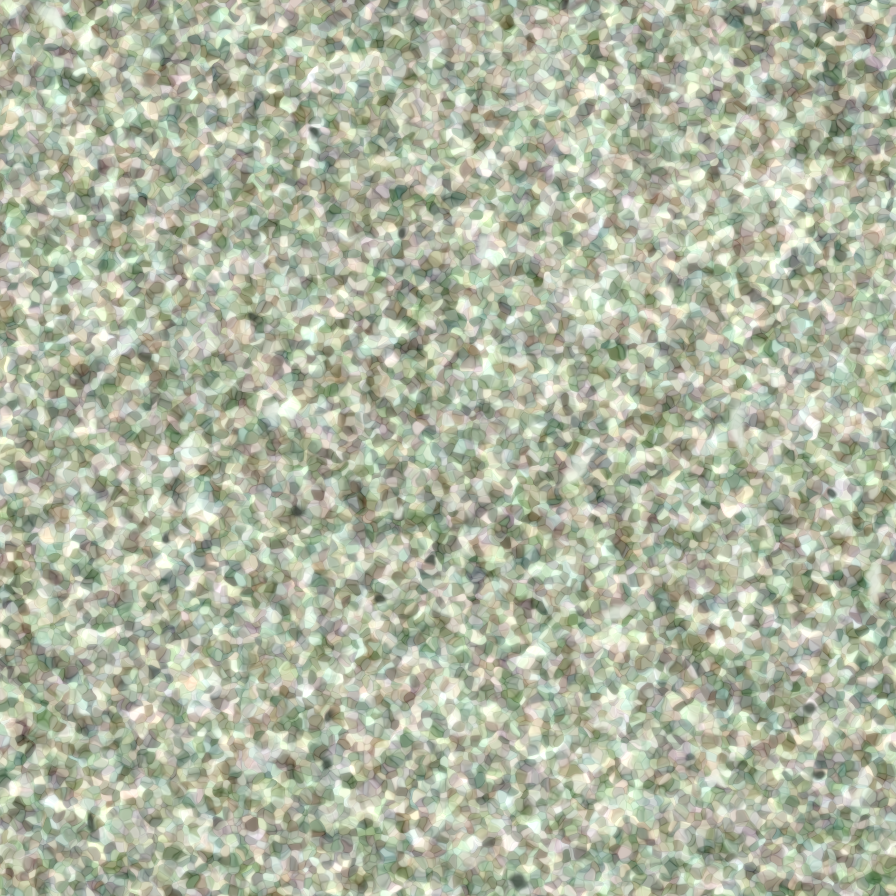
Write a Shadertoy shader that draws this texture.

```glsl
// Fine pale grey-green granular stone: two sizes of soft, randomly turned grains
// with faint tints and dark seams, uneven cloudy patches, a few pale flecks
// and dark specks. Grains are blended kernels, kept at an even contrast.

#define FINE_GRAINS 118.0
#define COARSE_GRAINS 68.0
#define PATCH_SCALE 9.0
#define GRAIN_SOFTNESS 5.5
#define STONE_COLOR vec3(0.700, 0.725, 0.645)
#define CONTRAST 0.138
#define TINT_STRENGTH 0.026
#define SEAM_DEPTH 0.75
#define SPECK_COUNT 14
#define FLECK_COUNT 12

float hash(vec2 p) {
    return fract(sin(dot(p, vec2(127.1, 311.7))) * 43758.545);
}

vec2 hash2(vec2 p) {
    return vec2(hash(p), hash(p + vec2(37.3, 17.9)));
}

mat2 rotation(float angle) {
    float c = cos(angle), s = sin(angle);
    return mat2(c, s, -s, c);
}

// Smooth value noise, from -1 to 1
float noise(vec2 p) {
    vec2 cell = floor(p), f = fract(p);
    f = f * f * (3.0 - 2.0 * f);
    float low = mix(hash(cell), hash(cell + vec2(1, 0)), f.x);
    float high = mix(hash(cell + vec2(0, 1)), hash(cell + vec2(1, 1)), f.x);
    return 2.0 * mix(low, high, f.y) - 1.0;
}

// Scattered grains: x brightness, y red-green, z yellow-blue, w seam (0 on it)
vec4 grains(vec2 p, float seed) {
    vec2 cell = floor(p);
    vec3 sum = vec3(0.0);
    float power = 0.0, nearest = 9.0, second = 9.0;
    for (int j = -1; j <= 1; j++) {
        for (int i = -1; i <= 1; i++) {
            vec2 id = cell + vec2(i, j);
            vec2 key = id + seed;
            vec2 offset = p - id - hash2(key);
            offset = rotation(6.283 * hash(key + 5.7)) * offset;
            float stretch = mix(0.8, 1.25, hash(key + 9.1));
            float d2 = dot(offset, offset * vec2(stretch, 1.0 / stretch));
            float weight = exp(-GRAIN_SOFTNESS * d2);
            vec3 value = vec3(hash(key + 13.3), hash(key + 21.7), hash(key + 33.1));
            sum += weight * (value - 0.5);
            power += weight * weight;
            float d = sqrt(d2);
            second = min(second, max(nearest, d));
            nearest = min(nearest, d);
        }
    }
    vec3 even = 3.46 * sum / sqrt(power + 0.002);
    return vec4(even, smoothstep(0.0, 0.3, second - nearest));
}

// Soft irregular ellipse number k, 1 inside
float blot(vec2 uv, float k, float size, float longest) {
    vec2 key = vec2(k, 4.3 * k + size * 900.0);
    vec2 offset = rotation(6.283 * hash(key + 3.1)) * (uv - hash2(key));
    float radius = size * mix(0.6, 1.2, hash(key + 7.7));
    offset.y /= mix(1.0, longest, pow(hash(key + 11.9), 3.0));
    return 1.0 - smoothstep(0.35, 1.15, length(offset) / radius);
}

void mainImage(out vec4 fragColor, in vec2 fragCoord) {
    vec2 uv = fragCoord / iResolution.y;

    // Bend the domain so that grain outlines are irregular
    vec2 bend = vec2(noise(uv * 95.0), noise(uv * 95.0 + 41.0));
    vec2 p = uv + 0.0035 * bend;

    // Grains of both sizes over cloudy patches
    vec4 fine = grains(p * FINE_GRAINS, 3.0);
    vec4 coarse = grains(rotation(0.6) * p * COARSE_GRAINS, 71.0);
    float patches = noise(uv * PATCH_SCALE) + 0.7 * noise(uv * PATCH_SCALE * 2.3 + 19.0);
    float tone = 0.74 * fine.x + 0.54 * coarse.x + 0.3 * patches;
    tone += SEAM_DEPTH * (0.6 * fine.w + 0.4 * coarse.w - 0.69);

    // Faint pink, green, yellow and blue tints
    vec2 tint = 0.8 * fine.yz + 0.6 * coarse.yz;
    vec3 color = STONE_COLOR + CONTRAST * tone;
    color += TINT_STRENGTH * (tint.x * vec3(1.0, -0.5, 0.1) + tint.y * vec3(0.4, 0.2, -1.0));

    // Pale flecks, some drawn out to needles, and small dark specks
    for (int k = 0; k < FLECK_COUNT; k++) {
        color = mix(color, vec3(0.93, 0.96, 0.91), 0.75 * blot(p, float(k), 0.010, 4.0));
    }
    for (int k = 0; k < SPECK_COUNT; k++) {
        color = mix(color, vec3(0.19, 0.22, 0.19), 0.7 * blot(p, float(k), 0.008, 1.8));
    }

    fragColor = vec4(clamp(color, 0.0, 1.0), 1.0);
}
```
